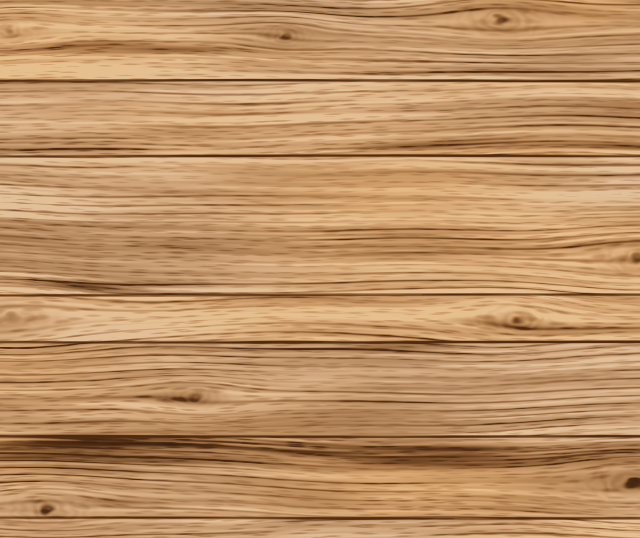
Reproduce this texture procedurally as a WebGL 2 fragment shader.

```glsl
#version 300 es
precision highp float;
// Seven horizontal planks of warm, weathered wood with flowing grain, dark streaks and knots.
uniform vec2 u_resolution;
out vec4 outColor;

const float TAU = 6.2831853;

// Plank boundaries from bottom to top, in canvas heights.
const float SEAMS[8] = float[8](-0.08, 0.037, 0.189, 0.364, 0.452, 0.710, 0.850, 1.08);

// Knots: centre x, centre y, radius, darkness.
const vec4 KNOTS[9] = vec4[9](
  vec4(0.929, 0.962, 0.017, 0.50), vec4(0.960, 0.407, 0.016, 0.55), vec4(0.364, 0.262, 0.013, 0.28),
  vec4(0.093, 0.054, 0.016, 0.50), vec4(1.178, 0.102, 0.019, 0.55), vec4(1.188, 0.520, 0.018, 0.45),
  vec4(0.018, 0.943, 0.012, 0.30), vec4(0.530, 0.934, 0.011, 0.28), vec4(0.020, 0.409, 0.020, 0.28));

// Dark streaks: centre x, centre y, half length, half height.
const vec4 STREAKS[8] = vec4[8](
  vec4(0.60, 0.728, 0.90, 0.012), vec4(0.75, 0.545, 0.60, 0.018),
  vec4(0.13, 0.468, 0.18, 0.012), vec4(0.45, 0.357, 0.60, 0.007),
  vec4(0.33, 0.177, 0.30, 0.009), vec4(0.60, 0.160, 0.90, 0.021),
  vec4(0.25, 0.062, 0.13, 0.010), vec4(0.30, 0.906, 0.30, 0.007));
const float STREAK_DARKNESS[8] = float[8](0.34, 0.30, 0.36, 0.42, 0.55, 0.36, 0.45, 0.28);

// Wood tones from darkest to palest.
const vec3 TONES[6] = vec3[6](
  vec3(0.32, 0.18, 0.08), vec3(0.50, 0.33, 0.18), vec3(0.64, 0.45, 0.28),
  vec3(0.73, 0.55, 0.37), vec3(0.82, 0.64, 0.46), vec3(0.89, 0.75, 0.58));

float hash(vec2 p) {
  return fract(sin(dot(p, vec2(127.1, 311.7))) * 43758.545);
}

float valueNoise(vec2 p) {
  vec2 i = floor(p), f = fract(p);
  f = f * f * (3.0 - 2.0 * f);
  return mix(mix(hash(i), hash(i + vec2(1, 0)), f.x),
             mix(hash(i + vec2(0, 1)), hash(i + vec2(1, 1)), f.x), f.y);
}

// Distance to the nearest scattered cell point.
float cellNoise(vec2 p) {
  vec2 cell = floor(p);
  float nearest = 2.0;
  for (int k = 0; k < 9; k++) {
    vec2 c = cell + vec2(k % 3 - 1, k / 3 - 1);
    vec2 point = c + vec2(hash(c), hash(c + 41.3));
    nearest = min(nearest, distance(p, point));
  }
  return nearest;
}

// Layered sines that bend the grain along a plank.
float grainBend(float x, float seed) {
  return 0.010 * sin(2.6 * x + seed) + 0.004 * sin(6.3 * x + 2.1 * seed) + 0.0015 * sin(15.0 * x + seed);
}

vec3 woodColor(float tone) {
  vec3 color = TONES[0];
  for (int k = 1; k < 6; k++) color = mix(color, TONES[k], clamp(tone * 5.0 - float(k - 1), 0.0, 1.0));
  return color * (1.0 + 0.6 * min(tone, 0.0));
}

// x: darkness of the knots, y: vertical shift of the fibres that flow around them.
vec2 knotField(vec2 p) {
  vec2 field = vec2(0);
  for (int k = 0; k < 9; k++) {
    vec4 knot = KNOTS[k];
    vec2 d = p - knot.xy;
    vec2 q = d / (knot.z * vec2(1.5, 1.0));
    float r = length(q) + 0.7 * (valueNoise(p * vec2(50.0, 110.0)) - 0.5);
    float rings = 0.5 + 0.5 * sin(r * 7.0);
    float halo = exp(-0.35 * dot(q * vec2(0.6, 1.0), q * vec2(0.6, 1.0)));
    field.x += knot.w * (smoothstep(0.85, 0.1, r) + halo * (0.2 + 0.3 * rings));
    field.y -= 0.75 * d.y * exp(-0.12 * dot(q * vec2(0.5, 1.0), q * vec2(0.5, 1.0)));
  }
  return field;
}

float streakField(vec2 p, float fibre) {
  float dark = 0.0;
  for (int k = 0; k < 8; k++) {
    vec2 q = (p - STREAKS[k].xy) / STREAKS[k].zw;
    dark += STREAK_DARKNESS[k] * exp(-q.x * q.x - q.y * q.y) * (0.4 + 1.3 * fibre);
  }
  return dark;
}

void main() {
  vec2 p = gl_FragCoord.xy / u_resolution.y;
  float pixel = 1.0 / u_resolution.y;

  // Find the plank, its seed and the nearest seam.
  float plank = 0.0, seamOffset = 1.0;
  for (int k = 0; k < 8; k++) {
    float d = p.y - SEAMS[k] - 0.0008 * sin(4.0 * p.x + float(k));
    plank += step(0.0, d);
    if (abs(d) < abs(seamOffset)) seamOffset = d;
  }
  float seed = plank * 2.37;
  vec2 knots = knotField(p);
  vec2 g = vec2(p.x + seed * 5.0, p.y + grainBend(p.x, seed) + knots.y);

  // Long fibres at several widths, plus broad blotches.
  float broad = valueNoise(g * vec2(1.3, 38.0));
  float medium = valueNoise(g * vec2(2.6, 105.0) + 7.0);
  float fine = valueNoise(g * vec2(7.0, 260.0) + 19.0);
  float blotch = valueNoise(g * vec2(4.0, 15.0) + 31.0);
  float tone = 0.81 + 0.32 * (broad - 0.5) + 0.40 * (medium - 0.5) + 0.34 * (fine - 0.5) + 0.28 * (blotch - 0.5);

  // Growth lines and short pores.
  float phase = g.y * 58.0 + 2.2 * valueNoise(g * vec2(0.9, 11.0) + 3.0);
  float growth = pow(0.5 + 0.5 * sin(TAU * phase), 7.0);
  tone -= 0.55 * growth * smoothstep(0.25, 0.8, valueNoise(g * vec2(3.2, 30.0) + 53.0));
  tone -= 0.22 * smoothstep(0.38, 0.08, cellNoise(g * vec2(15.0, 150.0))) * (0.4 + blotch);

  // Streaks, knots and a gentle falloff towards the bottom.
  tone -= streakField(vec2(p.x, p.y + 0.4 * grainBend(p.x, seed)), 1.0 - 0.5 * (medium + fine));
  tone -= knots.x;
  tone += 0.10 * (p.y - 0.5);

  // Pale worn edges beside thin dark seams.
  float wear = valueNoise(vec2(p.x * 5.0, seed));
  tone += 0.22 * wear * exp(-pow((abs(seamOffset) - 0.007) / 0.004, 2.0));
  float seam = 1.0 - smoothstep(0.0008, 0.0022 + pixel, abs(seamOffset));
  tone = mix(tone, -0.15, seam * (0.6 + 0.4 * valueNoise(vec2(p.x * 7.0, floor(p.y * 20.0)))));

  // Slow drift between honey and grey-brown.
  float warmth = valueNoise(g * vec2(2.0, 9.0) + 71.0) - 0.5;
  vec3 color = woodColor(tone) * (1.0 + warmth * vec3(0.05, 0.0, -0.14));
  outColor = vec4(clamp(color, 0.0, 1.0), 1.0);
}
```
